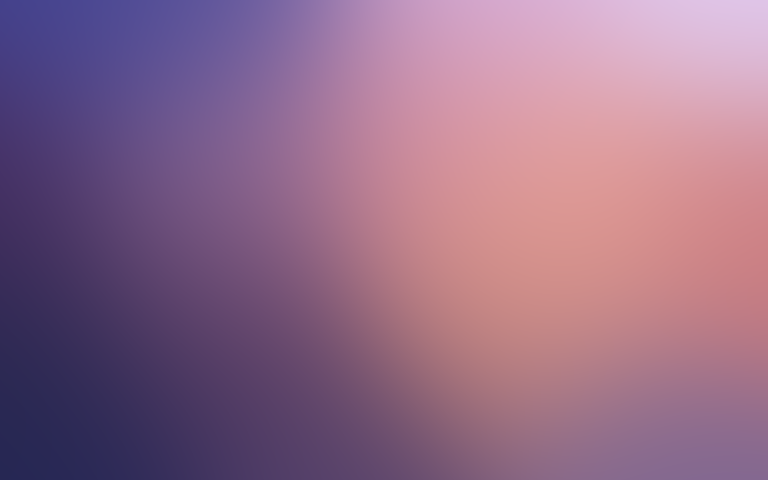
This background is drawn by a WebGL 1 fragment shader. Its source:

```glsl
precision highp float;

uniform vec2 u_resolution;

// Falloff of each colour pool; higher gives firmer borders
const float SHARPNESS = 11.0;

// Upper sky
const vec3 INDIGO     = vec3(0.25, 0.26, 0.57);
const vec3 PERIWINKLE = vec3(0.36, 0.34, 0.63);
const vec3 LILAC      = vec3(0.84, 0.70, 0.89);
const vec3 LAVENDER   = vec3(0.88, 0.80, 0.95);

// Warm centre
const vec3 PLUM  = vec3(0.27, 0.17, 0.37);
const vec3 MAUVE = vec3(0.57, 0.42, 0.59);
const vec3 ROSE  = vec3(0.83, 0.53, 0.59);
const vec3 PEACH = vec3(0.94, 0.67, 0.62);
const vec3 CORAL = vec3(0.80, 0.48, 0.49);
const vec3 CLAY  = vec3(0.77, 0.51, 0.47);

// Lower shade
const vec3 AUBERGINE = vec3(0.33, 0.22, 0.37);
const vec3 MIDNIGHT  = vec3(0.14, 0.15, 0.30);
const vec3 NAVY      = vec3(0.14, 0.15, 0.34);
const vec3 DUSK      = vec3(0.32, 0.25, 0.42);
const vec3 HAZE      = vec3(0.49, 0.40, 0.57);

// Gaussian pool of colour: weighted rgb, with the weight in alpha
vec4 pool(vec2 uv, vec2 centre, vec3 colour) {
    vec2 offset = uv - centre;
    offset.x *= u_resolution.x / u_resolution.y;
    return vec4(colour, 1.0) * exp(-SHARPNESS * dot(offset, offset));
}

void main() {
    vec2 uv = gl_FragCoord.xy / u_resolution;

    // Cool to pale band along the top
    vec4 blend = pool(uv, vec2(0.10, 1.00), INDIGO);
    blend += pool(uv, vec2(0.30, 1.00), PERIWINKLE);
    blend += pool(uv, vec2(0.62, 1.02), LILAC);
    blend += pool(uv, vec2(0.95, 1.00), LAVENDER);

    // Glow through the middle
    blend += pool(uv, vec2(0.00, 0.58), PLUM);
    blend += pool(uv, vec2(0.29, 0.61), MAUVE);
    blend += pool(uv, vec2(0.53, 0.72), ROSE);
    blend += pool(uv, vec2(0.72, 0.58), PEACH);
    blend += pool(uv, vec2(0.95, 0.53), CORAL);
    blend += pool(uv, vec2(0.64, 0.36), CLAY);

    // Darkness rising from the lower left
    blend += pool(uv, vec2(0.28, 0.32), AUBERGINE);
    blend += pool(uv, vec2(0.00, 0.25), MIDNIGHT);
    blend += pool(uv, vec2(0.10, 0.00), NAVY);
    blend += pool(uv, vec2(0.45, 0.02), DUSK);
    blend += pool(uv, vec2(0.85, 0.02), HAZE);

    // Divide by the total weight for a seamless mix
    gl_FragColor = vec4(blend.rgb / blend.a, 1.0);
}
```
